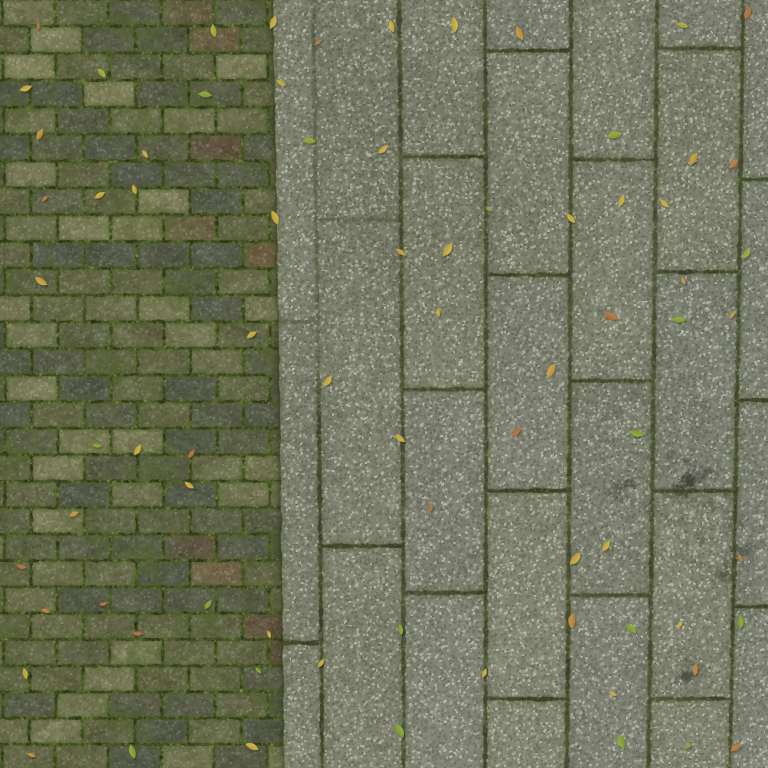
Reproduce this texture procedurally as a WebGL 2 fragment shader.

```glsl
#version 300 es
precision highp float;
uniform vec2 u_resolution;
out vec4 fragColor;

// Layout, in canvas units
const float ROW_HEIGHT = 0.03464;
const float BRICK_WIDTH = 0.069;
const float BRICK_JOINT = 0.0019;
const float SLAB_JOINT = 0.0021;
const float CURB_LEFT = -0.465;   // in slab columns
const float LEAF_GRID = 13.0;
const float LEAF_CHANCE = 0.45;
const float GRAIN_SCALE = 235.0;
const float GRAIN_STRENGTH = 0.23;

// Colours
const vec3 STONE = vec3(0.495, 0.507, 0.440);
const vec3 STONE_GAP = vec3(0.225, 0.235, 0.155);
const vec3 MOSS = vec3(0.315, 0.375, 0.170);
const vec3 BRICK_OLIVE = vec3(0.385, 0.400, 0.275);
const vec3 BRICK_PALE = vec3(0.490, 0.495, 0.350);
const vec3 BRICK_DARK = vec3(0.335, 0.350, 0.285);
const vec3 BRICK_RED = vec3(0.415, 0.320, 0.235);
const vec3 LEAF_YELLOW = vec3(0.800, 0.690, 0.270);
const vec3 LEAF_GREEN = vec3(0.540, 0.660, 0.220);
const vec3 LEAF_RUST = vec3(0.720, 0.460, 0.260);

// Heights of the cross joints, curb first, then slab columns
const vec4 CROSS_JOINTS[7] = vec4[7](
  vec4(0.581, 0.163, -1.0, -1.0), vec4(0.714, 0.289, -1.0, -1.0),
  vec4(0.796, 0.493, 0.228, -1.0), vec4(0.934, 0.642, 0.361, 0.090),
  vec4(0.792, 0.504, 0.225, -1.0), vec4(0.937, 0.646, 0.361, 0.090),
  vec4(0.766, 0.479, 0.210, -1.0));

vec2 hash2(vec2 p) {
  vec3 q = fract(p.xyx * vec3(0.1031, 0.1030, 0.0973));
  q += dot(q, q.yzx + 33.33);
  return fract((q.xx + q.yz) * q.zy);
}

// Cellular noise: distance to the nearest seed and that seed's random value
vec2 cellular(vec2 p) {
  vec2 cell = floor(p), best = vec2(9.0, 0.0);
  for (int j = -1; j <= 1; j++)
    for (int i = -1; i <= 1; i++) {
      vec2 c = cell + vec2(i, j), h = hash2(c);
      float d = length(c + h - p);
      if (d < best.x) best = vec2(d, fract(h.x * 7.3 + h.y * 3.1));
    }
  return best;
}

// Layered, rotated sines in about -1..1
float waves(vec2 p) {
  float sum = 0.0, amp = 0.5;
  for (int i = 0; i < 5; i++) {
    sum += amp * sin(p.x + 1.7 * sin(p.y)) * cos(p.y + 0.6);
    p = mat2(1.2, 1.5, -1.5, 1.2) * p + 2.3;
    amp *= 0.62;
  }
  return sum;
}

float blob(vec2 p, vec2 centre, float radius) {
  vec2 q = (p - centre) / radius;
  return exp(-dot(q, q));
}

vec3 brickwork(vec2 p, float px, float grain) {
  float depth = 1.0 - p.y, bow = 4.0 * depth * p.y;
  float row = (depth + 0.0013 - 0.0046 * bow) / ROW_HEIGHT;
  float along = (p.x - 0.0026 - 0.0042 * bow) / BRICK_WIDTH - 0.5 * mod(floor(row), 2.0);
  vec2 id = floor(vec2(along, row)), h = hash2(id + 17.0);
  vec2 size = vec2(BRICK_WIDTH, ROW_HEIGHT);
  vec2 q = abs(fract(vec2(along, row)) - 0.5) * size - 0.5 * size + BRICK_JOINT + 0.002;
  float d = length(max(q, 0.0)) + min(max(q.x, q.y), 0.0) - 0.002;
  d += 0.0014 * waves(p * 230.0);

  vec3 col = mix(BRICK_DARK, BRICK_OLIVE, smoothstep(0.05, 0.5, h.x));
  col = mix(col, BRICK_PALE, smoothstep(0.55, 0.95, h.x) * mix(0.65, 1.0, p.y));
  float red = step(0.82, h.y) * smoothstep(0.15, 0.32, p.x);
  col = mix(col, BRICK_RED, 0.6 * red);
  col += 0.045 * waves(p * 55.0) + 0.03 * waves(p * 210.0) + 0.10 * grain;
  col = mix(col, MOSS, 0.5 * smoothstep(0.15, 0.8, waves(p * 28.0 + 4.0)));
  col = mix(col, MOSS, 0.4 * smoothstep(-0.005, 0.0, d));
  vec3 mortar = MOSS * (0.83 + 0.35 * waves(p * 150.0) + 0.4 * grain);
  return mix(col, mortar, smoothstep(-px, px, d));
}

vec3 paving(vec2 p, float column, float pitch, float px, float grain) {
  float depth = 1.0 - p.y, id = max(floor(column), -1.0);
  vec4 heights = CROSS_JOINTS[int(clamp(id + 1.0, 0.0, 6.0))];
  vec4 gaps = abs(p.y - heights);
  float across = min(min(gaps.x, gaps.y), min(gaps.z, gaps.w));
  float nearest = max(floor(column + 0.5), 0.0);
  float side = abs(column - nearest) * pitch;
  vec2 h = hash2(vec2(id, dot(step(vec4(p.y), heights), vec4(1.0))) + 41.0);

  // Speckled stone with broad weathering
  vec3 col = STONE + 0.022 * (h.x - 0.5) + vec3(0.012, 0.008, -0.01) * (h.y - 0.5);
  col += 0.016 * waves(p * 13.0) + 0.022 * waves(p * 90.0) + 0.02 * (depth - 0.5);
  col += GRAIN_STRENGTH * grain - 0.025 * blob(p, vec2(0.6, 0.72), 0.16);

  // Damp stains at the lower right
  float damp = blob(p, vec2(0.90, 0.37), 0.04) + blob(p, vec2(0.945, 0.28), 0.035)
             + blob(p, vec2(0.82, 0.355), 0.02) + blob(p, vec2(0.896, 0.125), 0.015);
  col *= 1.0 - 0.45 * damp * smoothstep(-0.1, 0.6, waves(p * 75.0));

  // Ragged joints that narrow and fill in along their length
  float ragged = 0.0017 * waves(p * 170.0) + 0.0009 * waves(p * 31.0 + nearest);
  float filled = 0.78 + 0.3 * waves(p * 22.0 + 7.0);
  float sideFill = nearest < 0.5 ? mix(0.35, 1.0, smoothstep(0.48, 0.54, depth)) : 0.95;
  float acrossFill = id < 0.5 && depth < 0.45 ? 0.35 : 1.1;
  float a = sideFill * (1.0 - smoothstep(-px, px + 0.0006, side - SLAB_JOINT + ragged));
  float b = acrossFill * (1.0 - smoothstep(-px, px + 0.0006, across - SLAB_JOINT + ragged));
  float fringe = max(sideFill * exp(-side * 230.0), acrossFill * exp(-across * 260.0));
  col = mix(col, mix(MOSS, STONE_GAP, 0.4), 0.5 * fringe);
  vec3 gap = mix(STONE_GAP, MOSS, 0.25 + 0.45 * waves(p * 48.0)) + 0.1 * grain;
  return mix(col, gap, clamp(filled * max(a, b), 0.0, 1.0));
}

// Scattered fallen leaves, one possible per cell
vec3 leaves(vec3 ground, vec2 p, float px) {
  vec2 cell = floor(p * LEAF_GRID), h = hash2(cell + 5.0), k = hash2(cell + 83.0);
  vec2 q = p - (cell + 0.2 + 0.6 * h) / LEAF_GRID;
  float turn = 6.283 * k.x, len = mix(0.005, 0.0105, k.y);
  mat2 spin = mat2(cos(turn), sin(turn), -sin(turn), cos(turn));
  vec2 s = spin * (q + vec2(-0.0015, 0.002)), l = spin * q;
  float present = step(fract(h.x * 9.7 + k.y * 5.3), LEAF_CHANCE);
  float shade = abs(s.y) - 0.43 * len * (1.0 - s.x * s.x / (len * len));
  float d = abs(l.y + 6.0 * l.x * l.x) - 0.42 * len * (1.0 - l.x * l.x / (len * len));
  float hue = fract(k.x * 11.0 + h.y * 3.0);
  vec3 col = mix(LEAF_GREEN, LEAF_YELLOW, smoothstep(0.2, 0.45, hue));
  col = mix(col, LEAF_RUST, smoothstep(0.65, 0.85, hue)) * (0.98 + 18.0 * l.y);
  ground *= 1.0 - 0.2 * present * (1.0 - smoothstep(-0.001, 0.0015, shade));
  return mix(ground, col, present * (1.0 - smoothstep(-px, px, d)));
}

void main() {
  vec2 p = gl_FragCoord.xy / u_resolution;
  float px = 0.8 / min(u_resolution.x, u_resolution.y), depth = 1.0 - p.y;
  vec2 cells = cellular(p * GRAIN_SCALE + 0.4 * waves(p * 150.0));
  float grain = (1.0 - smoothstep(0.2, 0.65, cells.x)) * (1.3 * cells.y * cells.y - 0.35);

  // Slab columns lean and narrow slightly toward the bottom
  float pitch = 0.112 - 0.0059 * depth;
  float column = (p.x - 0.4076 - 0.0169 * depth + 0.0048 * depth * depth) / pitch;
  float edge = (column - CURB_LEFT) * pitch + 0.0018 * waves(p * 60.0);
  vec3 bricks = brickwork(p, px, grain);
  bricks *= 1.0 - 0.4 * exp(-abs(edge) * 260.0);
  vec3 col = mix(bricks, paving(p, column, pitch, px, grain), smoothstep(-px, px, edge));
  col = mix(col, MOSS, 0.35 * exp(-abs(edge) * 300.0));
  fragColor = vec4(leaves(col, p, px), 1.0);
}
```
